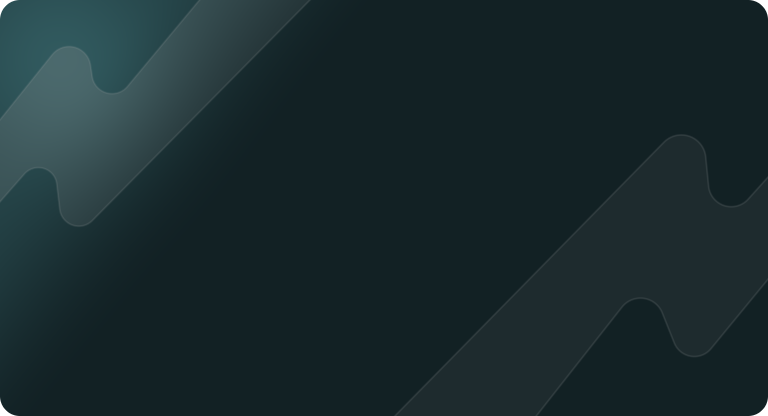
Write a WebGL 1 fragment shader that draws this background.

```glsl
precision highp float;
// Dark rounded card with a teal corner glow and two translucent wavy ribbons.

uniform vec2 u_resolution;

#define BASE_COLOR   vec3(0.070, 0.128, 0.141)
#define GLOW_COLOR   vec3(0.186, 0.340, 0.358)
#define RIBBON_COLOR vec3(0.59)
#define STROKE_COLOR vec3(0.70)
#define PAGE_COLOR   vec3(1.0)
#define GLOW_CENTER  vec2(0.144, 0.856)
#define GLOW_RADIUS  0.24
#define RIBBON_ALPHA 0.09
#define RIBBON_GAIN  0.16
#define STROKE_ALPHA 0.15
#define STROKE_WIDTH 0.0015
#define CARD_RADIUS  0.048

// Upper-left normal of a line rising at the given angle.
vec2 riseNormal(float angle) {
    return vec2(-sin(angle), cos(angle));
}

// Signed distance to a wedge with faces n1, n2 and a round tip at the origin.
float roundWedge(vec2 q, vec2 n1, vec2 n2, float radius) {
    bool atTip = dot(q, vec2(n1.y, -n1.x)) > 0.0 && dot(q, vec2(n2.y, -n2.x)) < 0.0;
    return (atTip ? length(q) : max(dot(q, n1), dot(q, n2))) - radius;
}

// S-shaped edge, negative below: a rise, a round peak, a round valley, a rise.
// peak and valley hold circle centre and radius; slopes hold both rise angles.
float waveEdge(vec2 p, vec3 peak, vec3 valley, vec2 slopes) {
    vec2 span = valley.xy - peak.xy;
    float spanLength = length(span);

    // Normal of the inner tangent that joins the two circles.
    float c = min((peak.z + valley.z) / spanLength, 1.0);
    float s = sqrt(1.0 - c * c);
    vec2 dir = span / spanLength;
    vec2 joinNormal = vec2(c * dir.x - s * dir.y, s * dir.x + c * dir.y);

    vec2 n1 = riseNormal(slopes.x);
    vec2 n2 = riseNormal(slopes.y);
    float side = dot(p - 0.5 * (peak.xy + valley.xy), n1 + n2);
    return side > 0.0
        ? roundWedge(p - peak.xy, n1, joinNormal, peak.z)
        : -roundWedge(valley.xy - p, n2, joinNormal, valley.z);
}

float roundedBox(vec2 p, vec2 halfSize, float radius) {
    vec2 q = abs(p) - halfSize + radius;
    return length(max(q, 0.0)) + min(max(q.x, q.y), 0.0) - radius;
}

float coverage(float d, float pixel) {
    return clamp(0.5 - d / pixel, 0.0, 1.0);
}

void main() {
    float pixel = 1.0 / u_resolution.y;
    vec2 size = u_resolution * pixel;
    vec2 p = gl_FragCoord.xy * pixel;

    // Glow: a diagonal fade plus a soft spot in the upper left.
    float diagonal = dot(vec2(p.x, 1.0 - p.y), vec2(0.776, 0.63));
    float fade = 1.0 - smoothstep(0.264, 0.72, diagonal);
    vec2 toSpot = (p - GLOW_CENTER) / GLOW_RADIUS;
    float glow = 0.6 * fade + 0.45 * exp(-dot(toSpot, toSpot));
    vec3 color = mix(BASE_COLOR, GLOW_COLOR, glow);

    // Ribbons: the space between an upper and a lower wavy edge.
    float leftRibbon = max(
        waveEdge(p, vec3(0.166, 0.836, 0.052), vec3(0.2693, 0.823, 0.0482), vec2(0.895, 0.876)),
        -waveEdge(p, vec3(0.0923, 0.5525, 0.0446), vec3(0.1894, 0.5024, 0.046), vec2(0.85, 0.792)));
    float rightRibbon = max(
        waveEdge(p, vec3(1.6379, 0.6168, 0.0588), vec3(1.7578, 0.5578, 0.0547), vec2(0.794, 0.838)),
        -waveEdge(p, vec3(1.5396, 0.2269, 0.0564), vec3(1.6691, 0.195, 0.052), vec2(0.904, 0.883)));
    float ribbon = min(leftRibbon, rightRibbon);

    float fill = coverage(ribbon, pixel) * (RIBBON_ALPHA + RIBBON_GAIN * glow);
    color = mix(color, RIBBON_COLOR, fill);
    float stroke = 1.0 - smoothstep(0.0, STROKE_WIDTH + pixel, abs(ribbon));
    color = mix(color, STROKE_COLOR, stroke * STROKE_ALPHA);

    // Rounded card on the page.
    float card = roundedBox(p - 0.5 * size, 0.5 * size, CARD_RADIUS);
    color = mix(PAGE_COLOR, color, coverage(card, pixel));

    gl_FragColor = vec4(color, 1.0);
}
```
